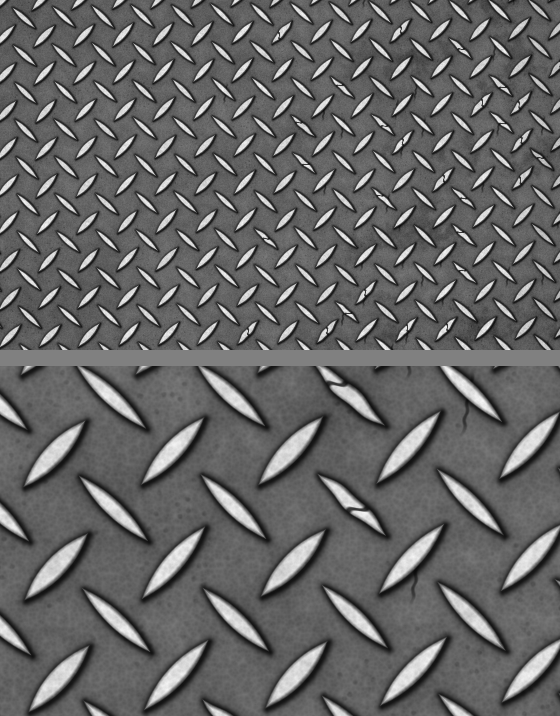
Top, the full canvas; bottom, a detail of the centre.
Give the GLSL for this texture, as a Shadertoy shader.

```glsl
// Worn steel tread plate: bright lens-shaped lugs in two alternating diagonal directions.
#define STEP_ACROSS vec2(0.1132, 0.0018)
#define STEP_UP vec2(-0.0021, 0.1069)
#define FIRST_LUG vec2(0.1292, 0.6833)
#define HALF_LENGTH 0.0445
#define HALF_WIDTH 0.0093
#define RIM 0.0043
#define WEAR 0.24
#define STEEL 0.422
#define FACE_EDGE 0.36
#define FACE_CORE 0.90

float hash(vec2 p) {
    vec3 q = fract(p.xyx * vec3(0.1031, 0.1030, 0.0973));
    q += dot(q, q.yzx + 33.33);
    return fract((q.x + q.y) * q.z);
}

// Cellular noise: distance to the nearest scattered point
float cells(vec2 p) {
    vec2 base = floor(p);
    float nearest = 2.0;
    for (int y = -1; y <= 1; y++)
    for (int x = -1; x <= 1; x++) {
        vec2 c = base + vec2(x, y);
        vec2 point = c + vec2(hash(c), hash(c + 71.7));
        nearest = min(nearest, length(point - p));
    }
    return nearest;
}

// Layered, warped sines, roughly -1 to 1
float clouds(vec2 p) {
    float sum = 0.0, amp = 0.5;
    for (int i = 0; i < 5; i++) {
        p = mat2(0.8, 0.6, -0.6, 0.8) * p * 1.75 + 2.3;
        sum += amp * sin(p.x + 1.6 * sin(p.y)) * cos(0.7 * p.y + sin(p.x));
        amp *= 0.7;
    }
    return sum;
}

// Signed distance to a pointed lens with its long axis on y
float lens(vec2 p, float len, float wid) {
    p = abs(p);
    float d = 0.5 * (len * len - wid * wid) / wid;
    return (p.y - len) * d > p.x * len ? length(p - vec2(0.0, len))
                                       : length(p + vec2(d, 0.0)) - d - wid;
}

// Mottled plate with pits, and faint stains gathering on the right
float plate(vec2 p, float grain) {
    float tone = STEEL + 0.032 * clouds(p * 5.0) + 0.035 * clouds(p * 37.0);
    tone += 0.10 * (grain - 0.5);
    float pit = 1.0 - smoothstep(0.06, 0.2, cells(p * 58.0));
    tone -= 0.06 * pit * smoothstep(-0.1, 0.5, clouds(p * 9.0 + 4.0));
    float stain = smoothstep(0.15, 0.85, clouds(p * 8.0 + 8.0) + 0.4 * clouds(p * 40.0));
    tone -= 0.08 * stain * smoothstep(0.5, 1.3, p.x);
    vec2 fromCentre = (p - vec2(0.8, 0.5)) / vec2(0.8, 0.5);
    return tone - 0.022 * dot(fromCentre, fromCentre);
}

// Draws the lugs of one direction (kind 0 or 1) over the tone
float addLugs(float tone, vec2 p, float kind, float grain) {
    mat2 lattice = mat2(STEP_ACROSS, STEP_UP);
    vec2 q = inverse(lattice) * (p - FIRST_LUG) - 0.5 * kind;
    vec2 id = floor(q + 0.5);
    vec2 local = lattice * (q - id);
    vec2 centre = p - local;
    vec2 seed = id + 40.0 + 90.0 * kind;
    float r1 = hash(seed), r2 = hash(seed + 17.3), r3 = hash(seed + 53.9);
    float px = 1.0 / iResolution.y;

    // Vertical scuffs beside some lugs
    float age = WEAR * smoothstep(0.5, 1.4, centre.x);
    float scuffX = local.x - 0.03 * (r2 - 0.5) - 0.15 * local.y + 0.001 * sin(local.y * 400.0);
    float scuff = 1.0 - smoothstep(0.0004, 0.0018 + px, abs(scuffX));
    scuff *= smoothstep(0.036, 0.015, abs(local.y + 0.012));
    tone *= 1.0 - 0.5 * scuff * step(r3, age);

    // Lens in its own axes, slightly bent where it is damaged
    local += 0.0025 * (vec2(r2, r3) - 0.5);
    float angle = mix(0.83, 2.38, kind) + 0.06 * (r1 - 0.5);
    vec2 along = vec2(cos(angle), sin(angle));
    vec2 side = vec2(along.y, -along.x);
    vec2 u = vec2(dot(local, side), dot(local, along));
    float damaged = step(1.0 - age, r1);
    u.x += damaged * 0.0009 * sin(u.y * 150.0 + r2 * 6.0);
    float len = HALF_LENGTH * mix(0.96, 1.03, r2);
    float wid = HALF_WIDTH * mix(1.0, 0.82, kind) * mix(0.94, 1.06, r3);
    float s = lens(u, len, wid);

    // Dark groove and soft shade, heavier on the lower right
    vec2 shift = vec2(0.0016, -0.0012);
    float shade = lens(u - vec2(dot(shift, side), dot(shift, along)), len, wid);
    float groove = max(shade, 0.0) / RIM;
    tone *= 1.0 - 0.66 * exp(-groove * groove) - 0.15 * exp(-groove * 0.45);

    // Polished face with a sloping bevel, dull patches and cuts
    float bevel = -s - 0.10 * u.x;
    float face = mix(FACE_EDGE, FACE_CORE, smoothstep(-0.0006, 0.0040, bevel));
    face += 0.12 * (grain - 0.5) + 0.06 * clouds(p * 90.0) - 0.05 * r3;
    face -= 0.12 * smoothstep(1.42, 1.6, centre.x);
    float cut = abs(u.y - 0.03 * (r2 - 0.5) + 0.9 * u.x + 0.002 * sin(u.x * 500.0));
    face *= 1.0 - 0.75 * damaged * (1.0 - smoothstep(0.001, 0.0045, cut));
    return mix(tone, face, 1.0 - smoothstep(-px, px, s));
}

void mainImage(out vec4 fragColor, in vec2 fragCoord) {
    vec2 p = fragCoord / iResolution.y;
    float grain = 0.5 * (cells(p * 150.0) + cells(p.yx * 260.0 + 9.0));
    float tone = plate(p, grain);
    for (int kind = 0; kind < 2; kind++) tone = addLugs(tone, p, float(kind), grain);
    fragColor = vec4(vec3(clamp(tone, 0.03, 0.97)), 1.0);
}
```
